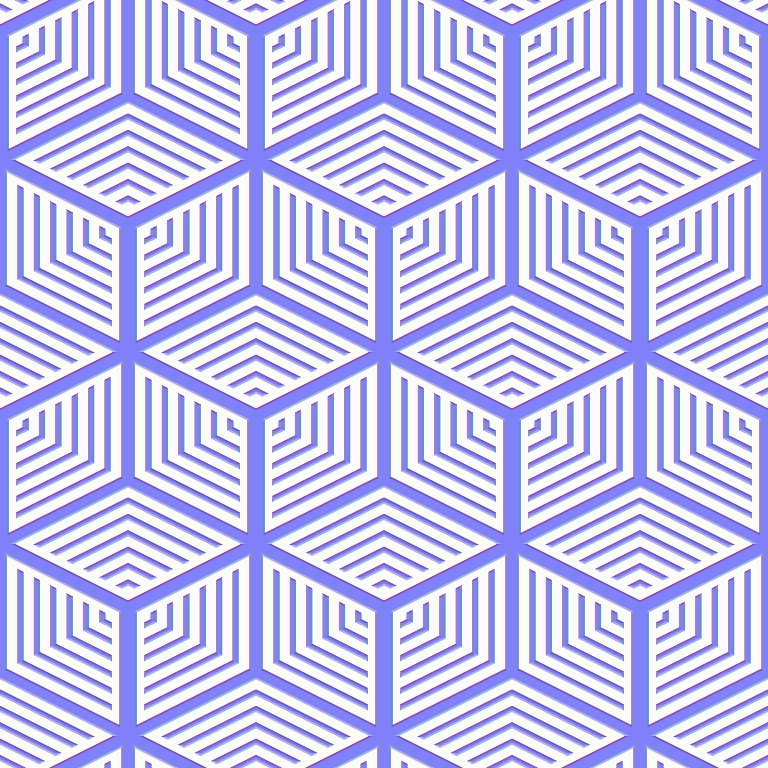
Write a WebGL 1 fragment shader that draws this texture map.

```glsl
precision highp float;
// Tiling lattice of isometric cubes: each face is a raised white plate with
// six nested L-shaped grooves. A signed distance in face coordinates gives the
// plate shape, and its gradient tints the thin bevels like a normal map.
uniform vec2 u_resolution;

// Wrap p into a 2 x 3 box around the given cube centre.
vec2 wrapAround(vec2 p, vec2 centre) {
  vec2 box = vec2(2.0, 3.0);
  return mod(p - centre + 0.5 * box, box) - 0.5 * box;
}

float hexNorm(vec2 q) {
  q = abs(q);
  return max(q.x, q.y + 0.5 * q.x);
}

// Offset from the centre of the cube that contains p.
vec2 cubeOffset(vec2 p) {
  vec2 even = wrapAround(p, vec2(1.0, 1.25));
  vec2 odd = wrapAround(p, vec2(0.0, 2.75));
  return hexNorm(even) < hexNorm(odd) ? even : odd;
}

// Distance to the raised surface: negative on it, positive in gaps and grooves.
float plateDistance(vec2 p) {
  vec2 q = cubeOffset(p);

  // Face coordinates run from 0 at the cube centre to 1 along both edges.
  float side = abs(q.x);
  bool isTop = q.y > 0.5 * side;
  vec2 face = isTop ? vec2(q.y - 0.5 * q.x, q.y + 0.5 * q.x)
                    : vec2(side, 0.5 * side - q.y);
  float inner = min(face.x, face.y);
  float outer = max(face.x, face.y);

  float innerMargin = isTop ? 0.06 : 0.069;
  float outerMargin = isTop ? 0.058 : 0.053;
  float plate = max(innerMargin - inner, outer - 1.0 + outerMargin);

  // Nearest of six grooves, each stopped short of the inner rim.
  float index = clamp(floor((outer - 0.2) / 0.128 + 0.5), 0.0, 5.0);
  float groove = abs(outer - 0.2 - 0.128 * index) - 0.025;
  groove = max(groove, 0.125 - inner);

  return max(plate, -groove);
}

// Outward slope direction of the plate edge.
vec2 edgeNormal(vec2 p) {
  vec2 e = vec2(0.002, 0.0);
  vec2 g = vec2(plateDistance(p + e.xy) - plateDistance(p - e.xy),
                plateDistance(p + e.yx) - plateDistance(p - e.yx));
  return g / max(length(g), 0.00001);
}

// Violet below, pale grey above, cyan to the left and pink to the right.
vec3 bevelColor(vec2 n) {
  vec3 color = vec3(0.51, 0.525, 0.81);
  color += n.x * vec3(0.12, -0.035, -0.02);
  color += n.y * vec3(0.02, 0.22, -0.04);
  return color + max(n.y, 0.0) * vec3(0.16, 0.01, 0.0);
}

void main() {
  // Six face widths span the canvas: three cubes across, four rows down.
  vec2 p = 6.0 * gl_FragCoord.xy / u_resolution;
  float halfPixel = 3.0 / u_resolution.x;
  float d = plateDistance(p);

  vec3 color = mix(vec3(0.99, 0.99, 0.98), bevelColor(edgeNormal(p)),
                   smoothstep(-halfPixel, halfPixel, d));
  color = mix(color, vec3(0.50, 0.51, 0.99),
              smoothstep(-halfPixel, halfPixel, d - 0.016));
  gl_FragColor = vec4(color, 1.0);
}
```
